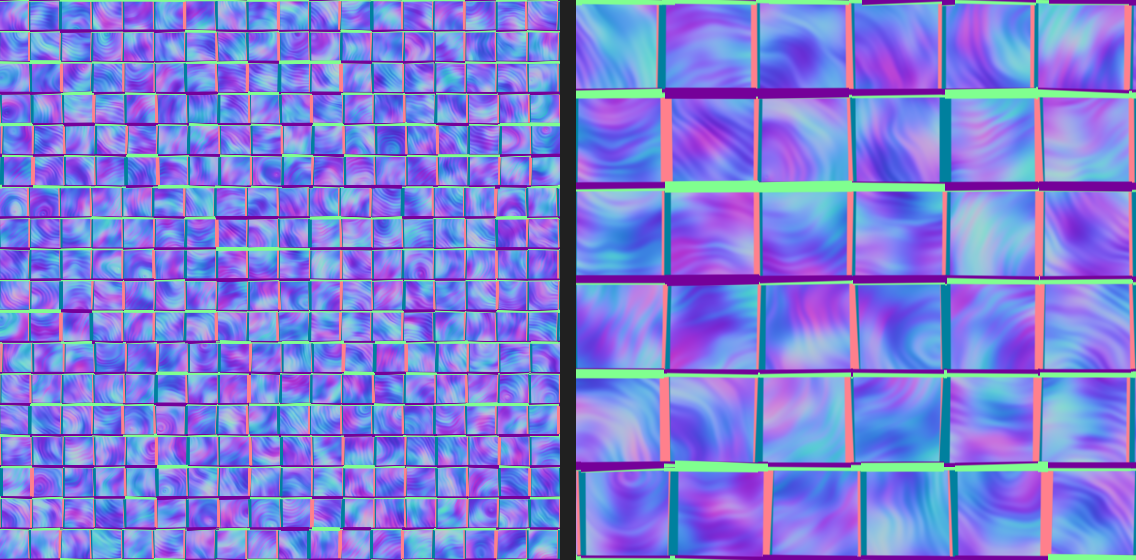
Left, the full canvas; right, a detail of the centre.
Write a Shadertoy shader that draws this texture map.

```glsl
// Normal map of an 18 by 18 grid of uneven, grained square blocks
const float BLOCKS = 18.0;
const vec3 RIGHT_FACE = vec3(1.0, 0.50, 0.55);
const vec3 LEFT_FACE = vec3(0.0, 0.50, 0.62);
const vec3 TOP_FACE = vec3(0.50, 1.0, 0.56);
const vec3 BOTTOM_FACE = vec3(0.46, 0.0, 0.60);

float hash(vec2 p) {
    return fract(sin(dot(p, vec2(127.1, 311.7))) * 43758.5453);
}

float noise(vec2 p) {
    vec2 i = floor(p), f = fract(p);
    f = f * f * (3.0 - 2.0 * f);
    return mix(mix(hash(i), hash(i + vec2(1, 0)), f.x),
               mix(hash(i + vec2(0, 1)), hash(i + vec2(1, 1)), f.x), f.y);
}

// Two octaves, centred on zero
float softNoise(vec2 p) {
    return 0.7 * noise(p) + 0.3 * noise(p * 2.1 + 7.3) - 0.5;
}

// Each row slides sideways a little
float rowShift(float row) {
    return (hash(vec2(mod(row, BLOCKS), 4.7)) - 0.5) * 0.16;
}

vec2 blockId(float x, float row) {
    return mod(vec2(floor(x + rowShift(row)), row), BLOCKS);
}

float blockHeight(vec2 id) {
    return hash(id + 31.4);
}

// Block surface: broad dents and curved grain, as a slope
vec2 surfaceSlope(vec2 q, vec2 id) {
    float angle = 6.2832 * hash(id + 2.3);
    vec2 axis = vec2(cos(angle), sin(angle));
    vec2 seed = id * 13.0;

    // Rings around a random centre
    vec2 arm = q - 0.5 - axis * mix(0.3, 2.0, hash(id + 8.9));
    float radius = length(arm);
    vec2 radial = arm / max(radius, 0.01);
    float along = dot(q, vec2(-axis.y, axis.x));
    float warp = 0.22 * softNoise(q * 2.2 + seed);
    vec2 ringPos = vec2(radius + warp, along);

    // Dents stretched along the grain
    vec2 dentPos = vec2(ringPos.x * 2.9, along * 1.8) + seed;
    vec2 dents = vec2(softNoise(dentPos), softNoise(dentPos + 91.7));

    float streaks = noise(ringPos * vec2(15.0, 1.8) + seed + 40.0) - 0.5;
    float ripples = sin(ringPos.x * 55.0 + 6.0 * hash(id + 5.1));
    float worn = smoothstep(0.35, 0.75, noise(q * 2.0 + seed + 63.0));
    return dents * vec2(1.75, 2.2) + radial * (0.42 * streaks + 0.13 * worn * ripples);
}

// Joint at x = 0; the higher block shows the wider side face
vec3 drawJoint(vec3 base, float x, float rise, vec3 lowSide, vec3 highSide, float blur) {
    float halfWidth = 0.042 + 0.022 * abs(rise);
    float split = -clamp(1.5 * rise, -1.15, 1.15) * halfWidth;
    vec3 face = mix(lowSide, highSide, smoothstep(-blur, blur, x - split));
    float cover = 1.0 - smoothstep(-blur, blur, abs(x) - halfWidth);
    return mix(base, face, cover);
}

void mainImage(out vec4 fragColor, in vec2 fragCoord) {
    vec2 p = fragCoord / iResolution.xy * BLOCKS;
    float blur = max(0.012, 0.5 * BLOCKS / iResolution.y);

    // Block surface
    float row = floor(p.y);
    vec2 id = blockId(p.x, row);
    float x = p.x + rowShift(row);
    vec2 q = vec2(fract(x), fract(p.y));
    vec3 normal = normalize(vec3(surfaceSlope(q, id), 1.0));
    vec3 color = 0.5 + 0.5 * normal;
    color.b -= 0.04;

    // Upright joints
    float column = floor(x + 0.5);
    vec2 leftId = mod(vec2(column - 1.0, row), BLOCKS);
    vec2 rightId = mod(vec2(column, row), BLOCKS);
    float tilt = (hash(rightId + 17.2) - 0.5) * (q.y - 0.5);
    float rise = blockHeight(rightId) - blockHeight(leftId) + 0.7 * tilt;
    float wander = 0.03 * (hash(rightId + 23.6) - 0.5) + 0.04 * tilt;
    color = drawJoint(color, x - column + wander, rise, RIGHT_FACE, LEFT_FACE, blur);

    // Level joints
    float level = floor(p.y + 0.5);
    vec2 lowerId = blockId(p.x, level - 1.0);
    vec2 upperId = blockId(p.x, level);
    tilt = (hash(upperId + 53.8) - 0.5) * (q.x - 0.5);
    rise = blockHeight(upperId) - blockHeight(lowerId) + 0.7 * tilt;
    color = drawJoint(color, p.y - level + 0.04 * tilt, rise, TOP_FACE, BOTTOM_FACE, blur);

    fragColor = vec4(color, 1.0);
}
```
